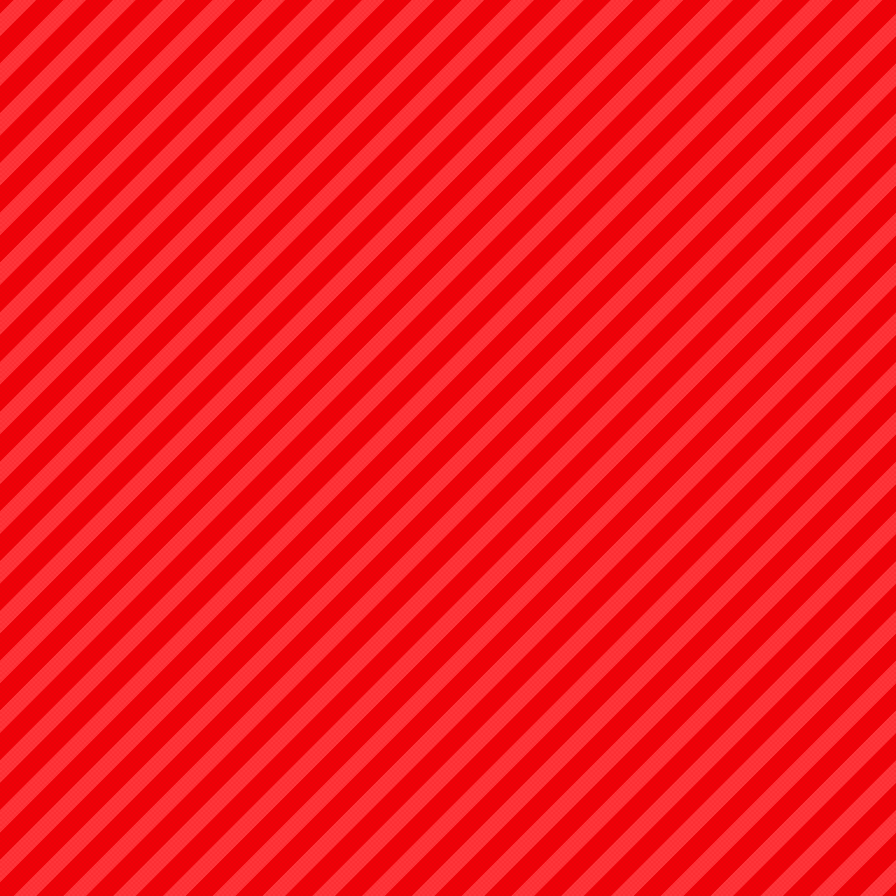
A WebGL 1 fragment shader for this pattern:

```glsl
precision highp float;
// Diagonal two-tone red stripes with a fine woven dot grain.

#define STRIPES 18.0
#define LIGHT_SHARE 0.455
#define GRAIN_CELLS 192.0
#define GRAIN_CONTRAST 1.3
#define DARK_BASE vec3(0.950, 0.000, 0.030)
#define DARK_GRAIN vec3(0.910, 0.010, 0.030)
#define LIGHT_BASE vec3(1.000, 0.210, 0.230)
#define LIGHT_GRAIN vec3(0.990, 0.180, 0.200)

uniform vec2 u_resolution;

const float TAU = 6.283185;

// Coverage of the light band, with an edge about one pixel wide.
float stripeMask(vec2 uv, float pixel) {
    float fromCenter = abs(fract((uv.x - uv.y) * STRIPES) - 0.5);
    float halfEdge = 0.7 * STRIPES * pixel;
    return 1.0 - smoothstep(-halfEdge, halfEdge, fromCenter - 0.5 * LIGHT_SHARE);
}

// Soft checker of tiny dots, wrapping at the canvas edges.
float grainMask(vec2 uv) {
    vec2 wave = sin(TAU * GRAIN_CELLS * uv);
    return clamp(0.5 + GRAIN_CONTRAST * wave.x * wave.y, 0.0, 1.0);
}

void main() {
    vec2 uv = gl_FragCoord.xy / u_resolution;
    float pixel = 1.0 / min(u_resolution.x, u_resolution.y);

    float grain = grainMask(uv);
    vec3 dark = mix(DARK_BASE, DARK_GRAIN, grain);
    vec3 light = mix(LIGHT_BASE, LIGHT_GRAIN, grain);

    gl_FragColor = vec4(mix(dark, light, stripeMask(uv, pixel)), 1.0);
}
```
